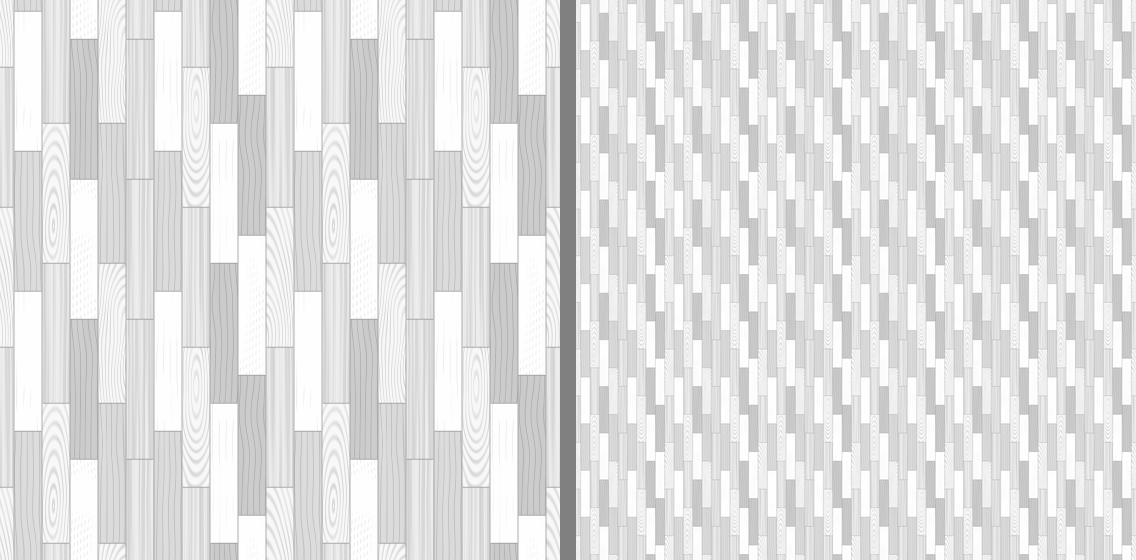
Left, the tile; right, the same tile 3 across and 3 down.
A Shadertoy shader for this pattern:

```glsl
#define COLUMNS 20.0
#define PLANK_LENGTH 5.0
#define JOINT_HALF 0.014
#define GRAIN_HALF 0.013
#define JOINT_TONE 0.60
#define WHITE_TONE 0.995
#define LIGHT_TONE 0.972
#define GREY_TONE 0.858
#define DARK_TONE 0.800
#define STRIPE_LOW 0.845
#define STRIPE_HIGH 0.930

const int WHITE = 0, KNOT = 1, STRIPE = 2, GREY = 3, DARK = 4, FLECK = 5;

// Plank kinds, two per column, and the stagger of each column
const int KINDS[20] = int[20](
    STRIPE, KNOT,  WHITE, GREY,  KNOT, STRIPE,  DARK, FLECK,  GREY, KNOT,
    STRIPE, STRIPE,  WHITE, GREY,  KNOT, STRIPE,  WHITE, DARK,  DARK, FLECK);
const float STAGGER[10] = float[10](2.4, 0.4, 4.4, 1.4, 4.4, 1.4, 0.4, 2.4, 4.4, 3.4);
const vec2 KNOT_CENTER[4] = vec2[4](vec2(-0.05, 5.0), vec2(0.42, 3.7),
                                    vec2(1.05, 3.6), vec2(0.5, 1.4));

float hash(vec2 p) {
    vec3 q = fract(vec3(p.xyx) * 0.1031);
    q += dot(q, q.yzx + 33.33);
    return fract((q.x + q.y) * q.z);
}

float noise(vec2 p) {
    vec2 i = floor(p), f = fract(p);
    f = f * f * (3.0 - 2.0 * f);
    return mix(mix(hash(i), hash(i + vec2(1, 0)), f.x),
               mix(hash(i + vec2(0, 1)), hash(i + vec2(1, 1)), f.x), f.y);
}

// Share of a pixel covered by a line at distance d
float lineCover(float d, float halfWidth, float px) {
    return (clamp(d + 0.5 * px, -halfWidth, halfWidth)
          - clamp(d - 0.5 * px, -halfWidth, halfWidth)) / px;
}

float grainLines(float field, float spacing, float px) {
    return lineCover((fract(field / spacing) - 0.5) * spacing, GRAIN_HALF, px);
}

float plankTone(int kind, int column, vec2 f, vec2 seed, float px) {
    float bend = noise(vec2(f.x * 1.5, f.y * 0.7) + seed) - 0.5;

    if (kind == KNOT) {
        vec2 q = (f - KNOT_CENTER[column / 2]) * vec2(1.0, 0.21);
        float rings = length(q) + 0.16 * bend;
        float strength = 0.09 + 0.10 * noise(f * vec2(3.0, 1.0) + seed);
        return LIGHT_TONE - strength * grainLines(rings, 0.105, px);
    }
    if (kind == STRIPE) {
        float band = noise(vec2(f.x * 17.0 + 0.5 * bend, f.y * 0.15) + seed);
        float tone = mix(STRIPE_LOW, STRIPE_HIGH, smoothstep(0.2, 0.75, band));
        return tone - 0.04 * grainLines(f.x + 0.04 * bend, 0.19, px);
    }
    if (kind == GREY || kind == DARK) {
        float base = kind == GREY ? GREY_TONE : DARK_TONE;
        float grain = grainLines(f.x + 0.22 * bend, 0.21, px);
        float cloud = noise(vec2(f.x * 5.0, f.y * 0.3) + seed + 9.0) - 0.5;
        return base + 0.022 * cloud - 0.13 * grain;
    }
    if (kind == FLECK) {
        float dash = smoothstep(0.3, 0.7, abs(fract(f.y * 3.5 + f.x * 2.0) * 2.0 - 1.0));
        float patches = smoothstep(0.3, 0.7, noise(f * vec2(2.0, 0.8) + seed));
        return WHITE_TONE - 0.10 * dash * patches * grainLines(f.x + 0.15 * bend, 0.12, px);
    }
    // Nearly clean white with a few broken fibres
    float fibre = smoothstep(0.5, 0.75, noise(f * vec2(4.0, 0.8) + seed));
    return WHITE_TONE - 0.08 * fibre * grainLines(f.x + 0.08 * bend, 0.24, px);
}

void mainImage(out vec4 fragColor, in vec2 fragCoord) {
    vec2 uv = fragCoord / iResolution.xy;
    float px = COLUMNS / iResolution.y;

    // Staggered planks, one unit wide, measured down from the top
    vec2 p = vec2(uv.x * COLUMNS + 0.5, (1.0 - uv.y) * COLUMNS);
    int column = int(mod(floor(p.x), 10.0));
    p.y -= STAGGER[column];
    int course = int(mod(floor(p.y / PLANK_LENGTH), 2.0));
    vec2 f = vec2(fract(p.x), mod(p.y, PLANK_LENGTH));

    // Wood grain
    int plank = column * 2 + course;
    vec2 seed = vec2(float(plank) * 23.0 + 5.0, float(plank) * 11.0 + 3.0);
    float tone = plankTone(KINDS[plank], column, f, seed, px);

    // Joints between planks
    vec2 edge = min(f, vec2(1.0, PLANK_LENGTH) - f);
    float joint = max(lineCover(edge.x, JOINT_HALF, px), lineCover(edge.y, JOINT_HALF, px));
    fragColor = vec4(vec3(mix(tone, JOINT_TONE, joint)), 1.0);
}
```
